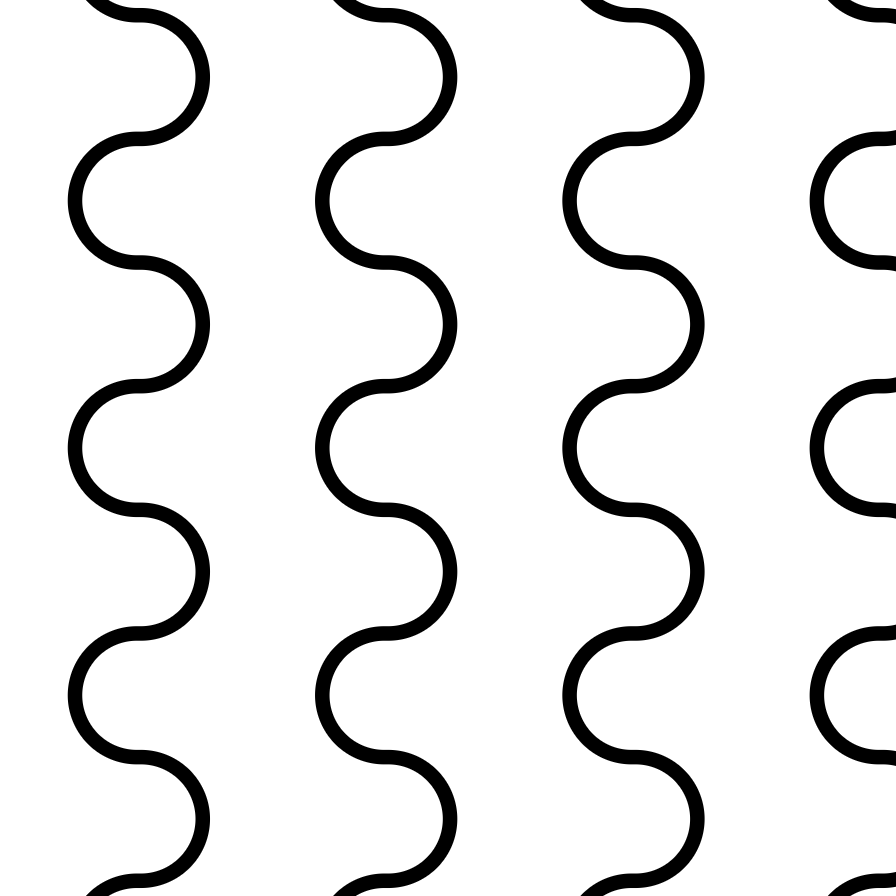
Reproduce this pattern procedurally as a WebGL 2 fragment shader.

```glsl
#version 300 es
precision highp float;
// Draws upright black meander lines on white, repeated across the canvas.
// Each line chains half circles that open left and right in turn, joined by
// short level pieces; distance to the nearest piece gives the stroke.

uniform vec2 u_resolution;
out vec4 fragColor;

const vec3 PAPER = vec3(1.0);
const vec3 INK = vec3(0.0);
const float PERIOD = 0.276;            // repeat size, across and down
const vec2 ANCHOR = vec2(0.431, 0.5);  // line axis, middle of a left bend
const float HALF_JOINT = 0.0023;       // half length of a level piece
const float LINE_WIDTH = 0.0162;

// Distance to a half circle bulging toward +x, with level ends back to x = 0.
float bendDistance(vec2 p, float radius, float joint) {
    if (p.x > joint) return abs(length(p - vec2(joint, 0.0)) - radius);
    return length(vec2(min(p.x, 0.0), abs(p.y) - radius));
}

// Distance to the nearest meander line; p is measured from a left bend.
float meanderDistance(vec2 p, float period, float joint) {
    float radius = 0.25 * period;
    float rowHeight = 2.0 * radius;

    // Fold columns together, then turn every bend to face +x.
    float x = p.x - period * round(p.x / period);
    float row = floor(p.y / rowHeight + 0.5);
    float side = mod(row, 2.0) < 0.5 ? -1.0 : 1.0;
    vec2 local = vec2(x * side, abs(p.y - row * rowHeight));

    // The adjoining bend faces the other way, one row further on.
    vec2 neighbour = vec2(-local.x, rowHeight - local.y);
    return min(bendDistance(local, radius, joint),
               bendDistance(neighbour, radius, joint));
}

// Antialiased coverage of a stroke of the given width.
float strokeCoverage(float distanceToLine, float width, float pixel) {
    return clamp((0.5 * width - distanceToLine) / pixel + 0.5, 0.0, 1.0);
}

void main() {
    vec2 uv = gl_FragCoord.xy / u_resolution.y;
    float pixel = 1.0 / u_resolution.y;
    float d = meanderDistance(uv - ANCHOR, PERIOD, HALF_JOINT);
    float ink = strokeCoverage(d, LINE_WIDTH, pixel);
    fragColor = vec4(mix(PAPER, INK, ink), 1.0);
}
```
